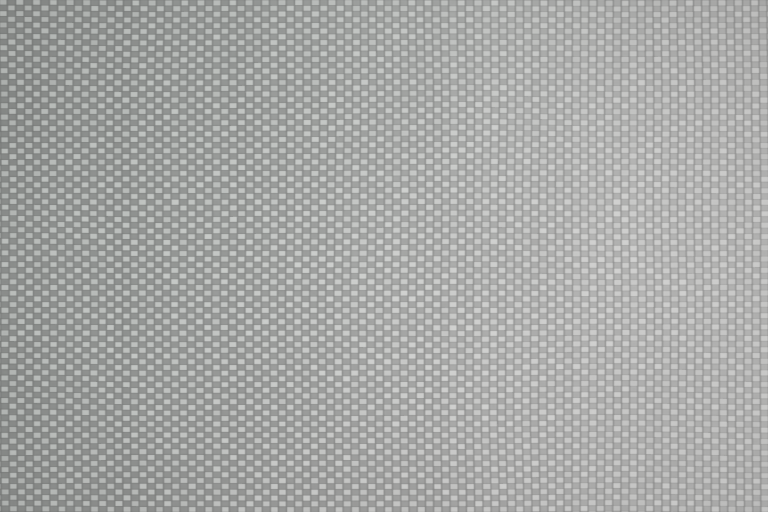
Reproduce this texture procedurally as a WebGL 2 fragment shader.

```glsl
#version 300 es
precision highp float;
// Plain-woven grey synthetic cloth: small pale weft floats alternate with
// darker warp threads in a fine checkerboard of 94 columns by 90 rows.
// Light falls from the right, where the weave flattens into thin upright seams.

uniform vec2 u_resolution;
out vec4 fragColor;

float hash(vec2 p) {
    return fract(sin(dot(p, vec2(127.1, 311.7))) * 43758.5453);
}

float noise(vec2 p) {
    vec2 i = floor(p), f = fract(p);
    f = f * f * (3.0 - 2.0 * f);
    return mix(mix(hash(i), hash(i + vec2(1, 0)), f.x),
               mix(hash(i + vec2(0, 1)), hash(i + vec2(1, 1)), f.x), f.y);
}

// Soft-edged box centred on the origin; blur is the edge width per axis
float softBox(vec2 p, vec2 halfSize, vec2 blur) {
    vec2 edge = 1.0 - smoothstep(halfSize - blur, halfSize + blur, abs(p));
    return edge.x * edge.y;
}

void main() {
    vec2 uv = gl_FragCoord.xy / u_resolution;
    vec2 weave = vec2(94.0, 90.0);
    vec2 pixel = weave / u_resolution;

    // Threads wander slightly out of true
    vec2 grid = uv * weave;
    grid += 0.3 * (vec2(noise(uv * vec2(9.0, 5.0)), noise(uv * vec2(5.0, 9.0) + 31.0)) - 0.5);
    vec2 cell = floor(grid);
    vec2 p = fract(grid) - 0.5;
    float isWeft = mod(cell.x + cell.y, 2.0);
    float flatness = smoothstep(0.1, 1.0, uv.x + 0.12 * (uv.y - 0.5));

    // Warp thread, each column a little different
    float warp = mix(0.59, 0.695, flatness);
    warp += 0.014 * (hash(vec2(cell.x, 7.0)) - 0.5);

    // Seam between columns, clearest in the light, and a faint one between rows
    vec2 seam = smoothstep(vec2(0.25), vec2(0.5), abs(p));
    warp -= mix(0.03, 0.08, flatness) * seam.x + 0.025 * seam.y;

    // Weft float: pale block, its brightness varying from one to the next
    vec2 size = vec2(0.4, 0.42) + 0.04 * (hash(cell + 3.0) - 0.5);
    float block = isWeft * softBox(p, size, 0.08 + pixel * 0.4);
    float weft = mix(0.775, 0.78, flatness) + 0.04 * (hash(cell) - 0.5);
    float shade = mix(warp, weft, block);

    // Broad mottling and fine grain
    shade += 0.016 * (noise(uv * vec2(6.0, 4.0) + 11.0) - 0.5);
    shade += 0.016 * (noise(grid * 2.0) - 0.5);

    // Darkening towards the corners, strongest at the left
    vec2 fromLight = (uv - vec2(0.64, 0.46)) * vec2(1.0, 0.9);
    shade *= 1.025 - 0.25 * dot(fromLight, fromLight);

    // Cool green-grey at the left, nearly neutral at the lower right
    vec3 tint = mix(vec3(0.99, 1.008, 0.995), vec3(1.0, 1.0, 0.995),
                    smoothstep(0.2, 1.1, uv.x + 0.4 * (1.0 - uv.y)));
    fragColor = vec4(clamp(shade * tint, 0.0, 1.0), 1.0);
}
```
